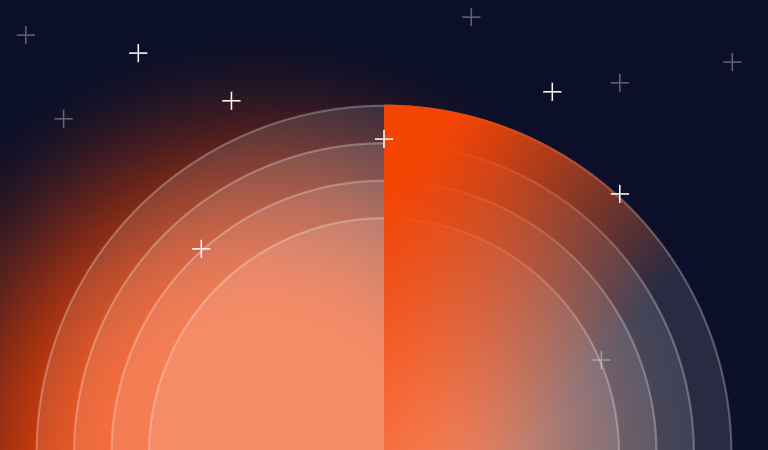
A WebGL 2 fragment shader for this background:

```glsl
#version 300 es
precision highp float;
// Nested translucent half discs over a navy sky, lit by a soft orange glow,
// with an orange wedge fading diagonally across the right half.
// Built from circle distances, linear and radial ramps, and a loop of crosses.

uniform vec2 u_resolution;
out vec4 fragColor;

const vec3 NAVY = vec3(0.045, 0.06, 0.16);
const vec3 ORANGE = vec3(0.96, 0.27, 0.02);

// Small plus signs: the first BRIGHT ones are white, the others faint.
const int BRIGHT = 6;
const vec2 CROSSES[12] = vec2[12](
    vec2(-0.546, 0.882), vec2(-0.339, 0.776), vec2(0.0, 0.691),
    vec2(0.374, 0.796), vec2(0.524, 0.569), vec2(-0.406, 0.447),
    vec2(-0.796, 0.922), vec2(-0.712, 0.736), vec2(0.194, 0.962),
    vec2(0.524, 0.816), vec2(0.774, 0.862), vec2(0.483, 0.200));

// Coverage of a shape from its signed distance, softened over one pixel.
float fill(float dist) {
    return clamp(0.5 - dist * u_resolution.y, 0.0, 1.0);
}

float boxDistance(vec2 p, vec2 halfSize) {
    vec2 d = abs(p) - halfSize;
    return max(d.x, d.y);
}

float crossDistance(vec2 p) {
    vec2 arm = vec2(0.020, 0.0017);
    return min(boxDistance(p, arm), boxDistance(p, arm.yx));
}

void main() {
    // Canvas height is one unit; x is zero at the centre line.
    vec2 p = (gl_FragCoord.xy - vec2(0.5 * u_resolution.x, 0.0)) / u_resolution.y;

    // Sky and the wide glow at the lower left
    float glowDistance = length((p - vec2(-0.271, -0.055)) * vec2(1.0, 0.97));
    float glow = 1.0 - smoothstep(0.311, 0.967, glowDistance);
    vec3 color = mix(NAVY, ORANGE, glow);

    // Stacked pale discs with thin rims
    float centerDistance = length(p - vec2(0.0, -0.007));
    for (int i = 0; i < 4; i++) {
        float edge = centerDistance - (0.772 - 0.0833 * float(i));
        color = mix(color, vec3(0.97, 0.96, 0.98), 0.12 * fill(edge));
        color = mix(color, vec3(1.0), 0.27 * fill(abs(edge) - 0.0024));
    }

    // Orange wedge on the right, fading towards the lower right
    float along = dot(p - vec2(0.0, 0.767), vec2(0.76, -0.65));
    float fade = 1.0 - clamp((along - 0.142) / 0.594, 0.0, 1.0);
    float wedge = fill(max(centerDistance - 0.7745, -p.x));
    color = mix(color, ORANGE, wedge * fade);

    // Crosses
    for (int i = 0; i < CROSSES.length(); i++) {
        float opacity = i < BRIGHT ? 1.0 : 0.35;
        color = mix(color, vec3(1.0), opacity * fill(crossDistance(p - CROSSES[i])));
    }

    fragColor = vec4(color, 1.0);
}
```
